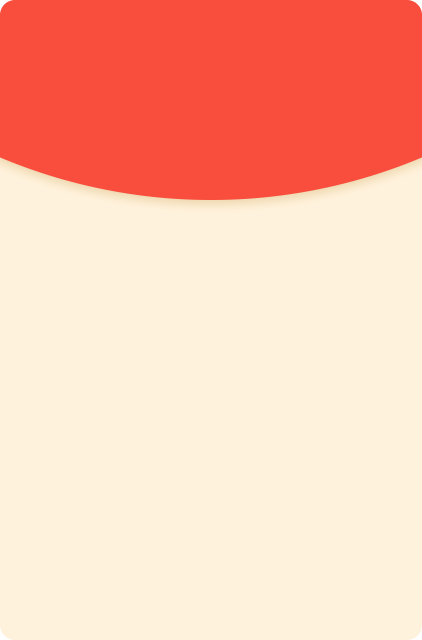
A WebGL 1 fragment shader for this background:

```glsl
precision highp float;

uniform vec2 u_resolution;

// Lengths are fractions of the canvas height
const vec3 CREAM = vec3(1.0, 0.949, 0.863);
const vec3 RED = vec3(0.976, 0.306, 0.239);
const vec3 SHADOW = vec3(0.925, 0.83, 0.66);
const vec3 OUTSIDE = vec3(1.0);

const float DISC_RADIUS = 0.850;
const float DISC_BOTTOM = 0.6875;
const float SHADOW_DROP = 0.006;
const float SHADOW_BLUR = 0.016;
const float CORNER_RADIUS = 0.0235;

float discDistance(vec2 p, vec2 center) {
  return length(p - center) - DISC_RADIUS;
}

float roundedBoxDistance(vec2 p, vec2 halfSize, float radius) {
  vec2 q = abs(p) - halfSize + radius;
  return length(max(q, 0.0)) + min(max(q.x, q.y), 0.0) - radius;
}

// Coverage of a shape with an edge one pixel wide
float fill(float dist, float pixel) {
  return clamp(0.5 - dist / pixel, 0.0, 1.0);
}

void main() {
  float pixel = 1.0 / u_resolution.y;
  vec2 halfSize = 0.5 * u_resolution * pixel;
  vec2 p = gl_FragCoord.xy * pixel;
  vec2 discCenter = vec2(halfSize.x, DISC_BOTTOM + DISC_RADIUS);

  // Soft shadow below the disc
  float shadowDist = discDistance(p, discCenter - vec2(0.0, SHADOW_DROP));
  float shadow = 1.0 - smoothstep(-SHADOW_BLUR, SHADOW_BLUR, shadowDist);
  vec3 color = mix(CREAM, SHADOW, shadow);

  // Red disc
  color = mix(color, RED, fill(discDistance(p, discCenter), pixel));

  // Rounded card corners
  float card = roundedBoxDistance(p - halfSize, halfSize, CORNER_RADIUS);
  color = mix(OUTSIDE, color, fill(card, pixel));

  gl_FragColor = vec4(color, 1.0);
}
```
